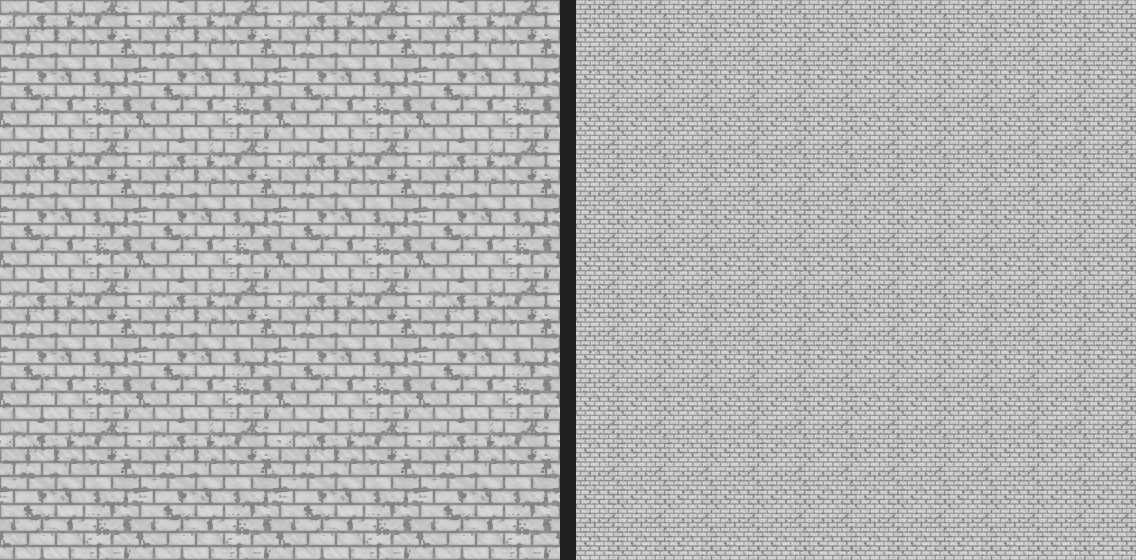
Left: one tile. Right: repeated 3 by 3.
Write a three.js fragment shader that draws this texture.

```glsl
// Pale grey brick wall in running bond, with soft mortar lines and chipped joints.
varying vec2 vUv;

// Lengths are in course heights; a brick is two long and one high.
const float COURSES = 40.0;       // courses up the canvas, giving 20 bricks across
const float WEAR_PERIOD = 10.0;   // wear repeats every 10 courses and 5 bricks
const float BRICK_LENGTH = 2.0;
const float MORTAR_CORE = 0.02;   // distance where solid mortar ends
const float MORTAR_EDGE = 0.145;  // distance where the clean face starts
const float END_WEAR = 0.30;      // deepest chipping beside upright joints
const float BED_WEAR = 0.17;      // deepest chipping beside level joints
const float PIT_STRENGTH = 0.65;
const vec3 MORTAR_DARK = vec3(0.49);
const vec3 MORTAR_LIGHT = vec3(0.57);
const vec3 FACE_DARK = vec3(0.755);
const vec3 FACE_LIGHT = vec3(0.845);

float hash(vec2 p) {
  vec3 q = fract(vec3(p.xyx) * vec3(0.1031, 0.1030, 0.0973));
  q += dot(q, q.yzx + 33.33);
  return fract((q.x + q.y) * q.z);
}

// Hash of a whole-numbered cell that wraps after the given period.
float wrapHash(vec2 cell, vec2 period, float seed) {
  return hash(floor(mod(cell + 0.5, period)) + seed);
}

// Value noise that wraps together with the wear.
float noise(vec2 p, vec2 frequency, float seed) {
  vec2 q = p * frequency;
  vec2 period = WEAR_PERIOD * frequency;
  vec2 cell = floor(q);
  vec2 f = fract(q);
  f = f * f * (3.0 - 2.0 * f);
  float low = mix(wrapHash(cell, period, seed),
                  wrapHash(cell + vec2(1.0, 0.0), period, seed), f.x);
  float high = mix(wrapHash(cell + vec2(0.0, 1.0), period, seed),
                   wrapHash(cell + 1.0, period, seed), f.x);
  return mix(low, high, f.y);
}

void main() {
  vec2 p = vUv * COURSES;

  // Brick layout: every other course shifts by half a brick
  float course = floor(p.y);
  float along = p.x / BRICK_LENGTH + 0.5 * mod(course + 1.0, 2.0);
  float toEnd = (0.5 - abs(fract(along) - 0.5)) * BRICK_LENGTH;
  float toBed = 0.5 - abs(fract(p.y) - 0.5);
  vec2 bond = vec2(WEAR_PERIOD / BRICK_LENGTH, WEAR_PERIOD);
  float jointHash = wrapHash(vec2(floor(along + 0.5), course), bond, 17.0);
  float brickHash = wrapHash(vec2(floor(along), course), bond, 41.0);

  // Chipping: ragged noise widens some joints more than others
  float ragged = 0.6 * noise(p, vec2(3.0), 3.0) + 0.4 * noise(p, vec2(7.0), 9.0);
  float chips = smoothstep(0.42, 0.8, ragged);
  float endWear = END_WEAR * chips * smoothstep(0.15, 0.9, jointHash);
  float bedWear = BED_WEAR * chips * smoothstep(0.4, 0.8, noise(p, vec2(1.0), 23.0));
  float edge = min(toEnd - endWear, toBed - bedWear);
  float mortar = 1.0 - smoothstep(MORTAR_CORE, MORTAR_EDGE, edge);

  // Pits: a few flat dark marks on the faces
  float pitNoise = 0.75 * noise(p, vec2(2.0, 4.0), 57.0) + 0.25 * noise(p, vec2(6.0, 8.0), 63.0);
  float pits = PIT_STRENGTH * smoothstep(0.74, 0.88, pitNoise) * step(0.45, brickHash);

  // Face: slanted, drawn-out mottling with a slight tint for each brick
  vec2 slanted = vec2(p.x, p.y + p.x);
  float mottle = 0.55 * noise(slanted, vec2(1.0, 3.0), 71.0)
               + 0.30 * noise(p, vec2(4.0, 6.0), 83.0) + 0.15 * brickHash;
  vec3 face = mix(FACE_DARK, FACE_LIGHT, smoothstep(0.1, 0.85, mottle));
  face -= 0.04 * (1.0 - smoothstep(0.1, 0.3, edge));

  vec3 joint = mix(MORTAR_DARK, MORTAR_LIGHT, noise(p, vec2(2.0, 5.0), 97.0));
  gl_FragColor = vec4(mix(face, joint, max(mortar, pits)), 1.0);
}
```
